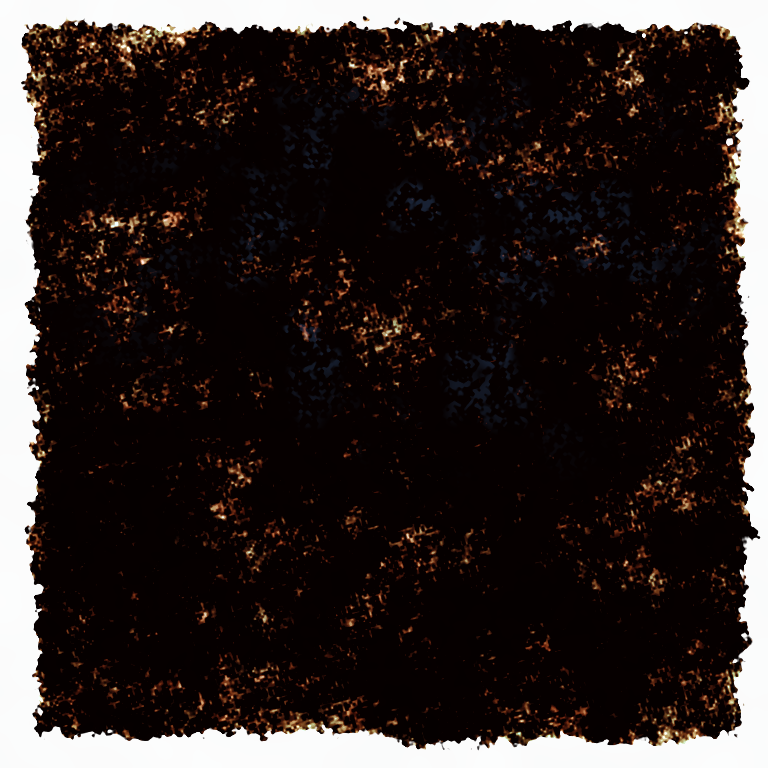
Give the GLSL for this texture, as a WebGL 2 fragment shader.

```glsl
#version 300 es
precision highp float;
// A ragged, nearly black square of coarse crumbs lying on white paper.
// Noise bends the square's outline; clustered fine noise drives a heat value
// that a colour ramp turns into brown, amber and cream specks.

uniform vec2 u_resolution;
out vec4 fragColor;

const vec3 PAPER = vec3(0.992, 0.994, 0.994);
const vec3 CHAR  = vec3(0.022, 0.0, 0.0);
const vec3 UMBER = vec3(0.22, 0.07, 0.035);
const vec3 RUST  = vec3(0.46, 0.22, 0.09);
const vec3 CREAM = vec3(0.74, 0.60, 0.41);
const vec3 STEEL = vec3(0.07, 0.13, 0.20);

float hash(vec2 cell) {
  return fract(sin(dot(cell, vec2(127.1, 311.7))) * 43758.545);
}

float valueNoise(vec2 p) {
  vec2 cell = floor(p);
  vec2 f = fract(p);
  f = f * f * (3.0 - 2.0 * f);
  float low  = mix(hash(cell), hash(cell + vec2(1, 0)), f.x);
  float high = mix(hash(cell + vec2(0, 1)), hash(cell + vec2(1, 1)), f.x);
  return mix(low, high, f.y);
}

// Sum of octaves, each turned to hide the lattice; the result averages 0.5.
float fbm(vec2 p, int octaves, float gain) {
  const mat2 TURN = mat2(0.8, 0.6, -0.6, 0.8);
  float sum = 0.0, total = 0.0, weight = 1.0;
  for (int i = 0; i < octaves; i++) {
    sum += weight * valueNoise(p);
    total += weight;
    weight *= gain;
    p = TURN * p * 2.03 + 17.3;
  }
  return sum / total;
}

// Distance inside the ragged square, negative on the paper.
float raggedSquare(vec2 p, float halfSize) {
  vec2 q = abs(p - 0.5) - halfSize;
  float inside = -(length(max(q, 0.0)) + min(max(q.x, q.y), 0.0));
  float wave  = fbm(p * 6.0 + 3.7, 3, 0.55) - 0.5;
  float crumb = fbm(p * 55.0 + 41.0, 3, 0.75) - 0.5;
  return inside + 0.042 * wave + 0.034 * crumb;
}

// Fine grain gathered into loose clusters, warmer close to the rim.
float speckHeat(vec2 p, float depth) {
  float grain = fbm(p * 68.0 + 9.0, 3, 1.45);
  float cluster = fbm(p * 10.0 + 23.0, 3, 0.85) - 0.5;
  float rim = 0.17 * exp(-abs(depth) / 0.011) + 0.06 * exp(-abs(depth) / 0.045);
  return grain + 0.9 * cluster + rim + 0.03 * (p.y - 0.5);
}

vec3 heatRamp(float heat) {
  vec3 c = mix(CHAR, UMBER, smoothstep(0.65, 0.76, heat));
  c = mix(c, RUST, smoothstep(0.75, 0.84, heat));
  c = mix(c, CREAM, smoothstep(0.83, 0.94, heat));
  return mix(c, PAPER, smoothstep(0.95, 1.08, heat));
}

// Faint bluish flecks, limited to a soft patch above the centre.
float steelFlecks(vec2 p) {
  float patchArea = smoothstep(0.42, 0.1, length((p - vec2(0.55, 0.66)) * vec2(0.8, 1.2)));
  float cluster = smoothstep(0.5, 0.7, fbm(p * 15.0 + 71.0, 2, 0.6));
  float grain = smoothstep(0.52, 0.72, fbm(p * 110.0 + 5.0, 2, 1.2));
  return patchArea * cluster * grain;
}

void main() {
  vec2 p = gl_FragCoord.xy / u_resolution;
  float pixel = 1.0 / min(u_resolution.x, u_resolution.y);

  // Crumb surface, with hue drift from orange to straw
  float depth = raggedSquare(p, 0.465);
  vec3 crumbs = heatRamp(speckHeat(p, depth));
  float hue = fbm(p * 45.0 + 87.0, 2, 0.7) - 0.5;
  float straw = 0.1 * exp(-abs(depth) / 0.02);
  crumbs *= 1.0 + vec3(-0.3, 0.35, 0.5) * hue + vec3(0.0, straw, 0.0);
  crumbs += STEEL * steelFlecks(p);

  // Paper with a very slight mottling
  vec3 paper = PAPER - 0.012 * fbm(p * 14.0 + 60.0, 2, 0.5);

  float cover = smoothstep(-pixel, pixel, depth);
  fragColor = vec4(clamp(mix(paper, crumbs, cover), 0.0, 1.0), 1.0);
}
```
